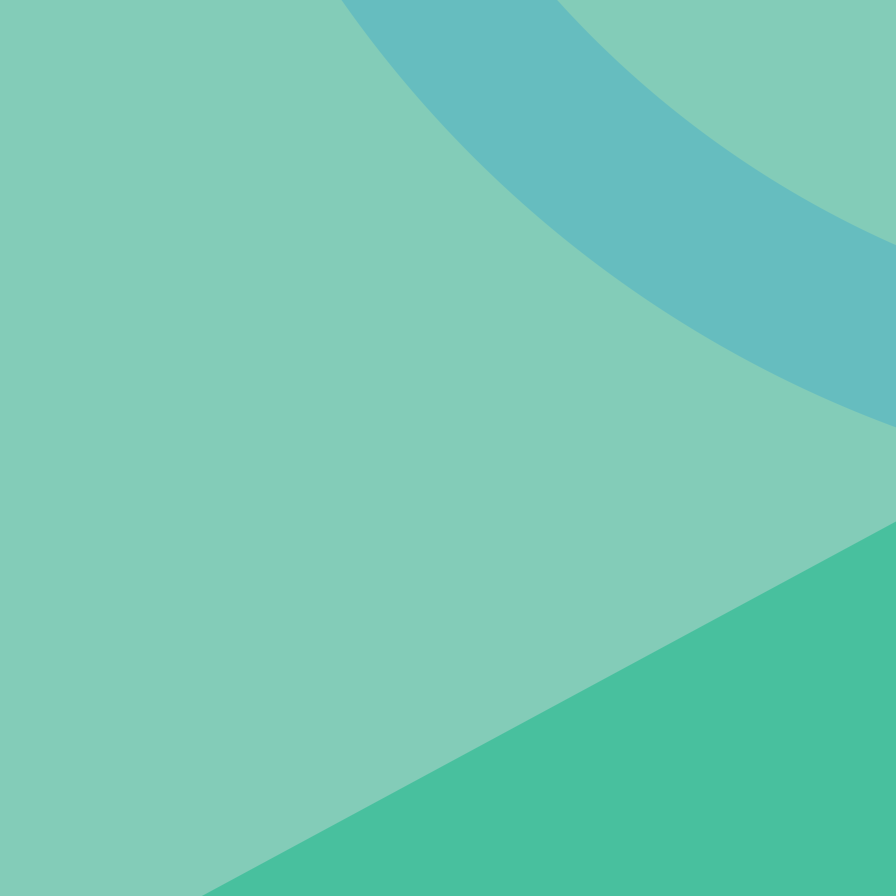
Reproduce this background procedurally as a Shadertoy shader.

```glsl
// Antialiased coverage of the region where the signed distance is negative
float coverage(float dist) {
    float pixel = 1.0 / iResolution.y;
    return 1.0 - smoothstep(-0.7 * pixel, 0.7 * pixel, dist);
}

float ringDistance(vec2 p, vec2 center, float inner, float outer) {
    float radius = length(p - center);
    return max(radius - outer, inner - radius);
}

// Negative to the right of the direction of travel from a to b
float halfPlaneDistance(vec2 p, vec2 a, vec2 b) {
    vec2 along = normalize(b - a);
    return dot(p - a, vec2(-along.y, along.x));
}

void mainImage(out vec4 fragColor, in vec2 fragCoord) {
    vec2 p = fragCoord / iResolution.y;

    vec3 paleMint = vec3(0.514, 0.800, 0.722);
    vec3 softBlue = vec3(0.400, 0.741, 0.749);
    vec3 deepMint = vec3(0.282, 0.753, 0.620);

    // Large ring centered beyond the upper right corner
    float ring = ringDistance(p, vec2(1.453, 1.7507), 1.120, 1.3086);
    vec3 color = mix(paleMint, softBlue, coverage(ring));

    // Sloped wedge in the lower right corner
    float wedge = halfPlaneDistance(p, vec2(0.2253, 0.0), vec2(1.0, 0.418));
    color = mix(color, deepMint, coverage(wedge));

    fragColor = vec4(color, 1.0);
}
```
